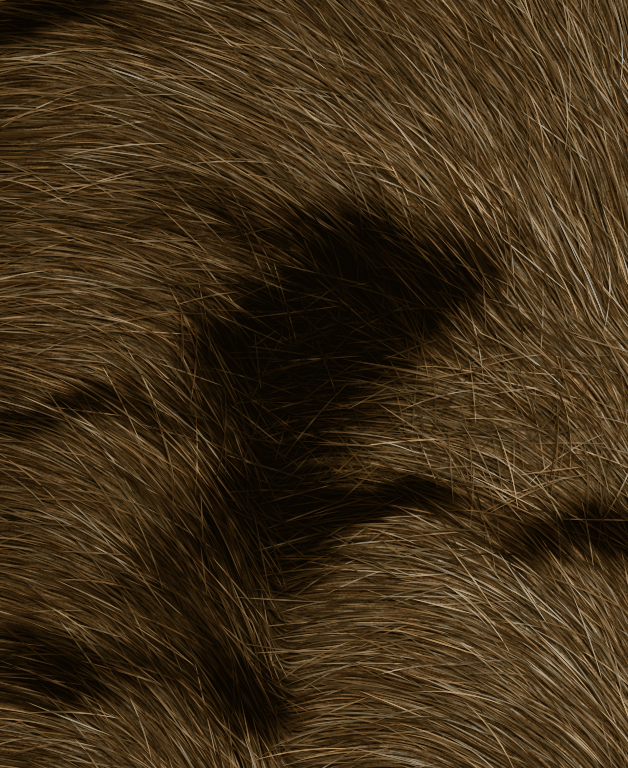
Give the GLSL for this texture, as a WebGL 1 fragment shader.

```glsl
precision highp float;
uniform vec2 u_resolution;

vec2 hash2(vec2 cell) {
  vec3 q = fract(cell.xyx * vec3(0.1031, 0.1030, 0.0973));
  q += dot(q, q.yzx + 33.33);
  return fract((q.xx + q.yz) * q.zy);
}

// Cellular dots: x is brightness, y is a signed tint
vec2 dots(vec2 p) {
  vec2 base = floor(p - 0.5);
  vec2 sum = vec2(0.0);
  for (int j = 0; j < 2; j++) {
    for (int i = 0; i < 2; i++) {
      vec2 cell = base + vec2(float(i), float(j));
      vec2 jitter = hash2(cell);
      float spot = 1.0 - smoothstep(0.0, 0.5, length(p - cell - jitter));
      sum += spot * (fract(jitter * 17.3) - vec2(0.0, 0.5));
    }
  }
  return sum;
}

// Lean of the grass: each tuft arcs over and falls to the right
float leanAngle(vec2 p) {
  float top = 0.05 - 1.6 * p.x;
  float left = -0.15 - 3.1 * p.x;
  float right = 0.2 - 2.9 * (p.x - 0.4);
  float lower = mix(left, right, smoothstep(0.33, 0.38, p.x + 0.08 * (p.y - 0.3)));
  float wave = 0.07 * sin(17.0 * p.x + 23.0 * p.y) + 0.05 * sin(41.0 * p.y - 29.0 * p.x + 2.0);
  return mix(lower, top, smoothstep(0.52, 0.62, p.y + 0.03 * sin(14.0 * p.x))) + wave;
}

vec2 flow(vec2 p) {
  float a = leanAngle(p);
  return vec2(cos(a), sin(a));
}

float hollow(vec2 p, vec2 center, vec2 radius) {
  vec2 d = (p - center) / radius;
  return exp(-dot(d, d));
}

// Dark hollows between the tufts
float hollows(vec2 p) {
  p += 0.014 * vec2(sin(31.0 * p.y + 9.0 * p.x), sin(27.0 * p.x - 11.0 * p.y));
  float s = 0.95 * hollow(p, vec2(0.53, 0.65), vec2(0.16, 0.075));
  s += hollow(p, vec2(0.39, 0.55), vec2(0.17, 0.10));
  s += 0.85 * hollow(p, vec2(0.36, 0.35), vec2(0.10, 0.14));
  s += 0.7 * hollow(p, vec2(0.06, 0.465), vec2(0.18, 0.035));
  s += 0.8 * hollow(p, vec2(0.06, 0.13), vec2(0.17, 0.06));
  s += 0.75 * hollow(p, vec2(0.32, 0.10), vec2(0.08, 0.08));
  s += 0.85 * hollow(p, vec2(0.50, 0.345), vec2(0.12, 0.035));
  s += 0.9 * hollow(p, vec2(0.77, 0.30), vec2(0.13, 0.045));
  s += 0.85 * hollow(p, vec2(0.02, 0.98), vec2(0.22, 0.04));
  s += 0.5 * hollow(p, vec2(0.30, 0.72), vec2(0.18, 0.04));
  s += 0.5 * hollow(p, vec2(0.22, 0.27), vec2(0.10, 0.09));
  return s;
}

void main() {
  float pixel = 1.0 / u_resolution.y;
  vec2 p = gl_FragCoord.xy * pixel;

  // Undergrowth: dots smeared along the lean
  vec2 ahead = p, behind = p;
  vec2 strand = vec2(0.0);
  float clump = 0.0;
  for (int i = 0; i < 14; i++) {
    ahead += 0.0018 * flow(ahead);
    behind -= 0.0018 * flow(behind);
    strand += (dots(ahead * 240.0) + dots(behind * 240.0)) / 28.0;
    clump += (dots(ahead * 55.0 + 5.0).x + dots(behind * 55.0 + 5.0).x) / 28.0;
  }
  float fine = clamp((strand.x - 0.118) / 0.045, -2.0, 2.5);
  float broad = clamp((clump - 0.118) / 0.09, -1.5, 2.0);
  float tint = strand.y / 0.03;

  float depth = min(hollows(p), 1.0) - 0.06 * broad;
  float light = 0.45 + 0.09 * smoothstep(0.3, 0.8, p.x) + 0.03 * sin(13.0 * p.y + 8.0 * p.x);
  light *= (0.85 + 0.15 * smoothstep(0.0, 0.1, p.x)) * (1.0 + 0.08 * broad);
  float tone = light * (1.0 - 0.87 * smoothstep(0.05, 0.9, depth)) * (0.66 + 0.24 * fine);

  // Long blades, spread wider in the main hollow and over the right-hand tuft
  for (int layer = 0; layer < 24; layer++) {
    float seed = float(layer);
    vec2 grid = p / 0.075 + 7.37 * seed;
    for (int j = -1; j <= 1; j++) {
      for (int i = -1; i <= 1; i++) {
        vec2 cell = floor(grid) + vec2(float(i), float(j));
        vec2 place = hash2(cell + 31.0 * seed);
        vec2 look = hash2(cell + 57.0 + 13.0 * seed);
        vec2 kind = hash2(cell + 91.0 + 17.0 * seed);
        vec2 d = (grid - cell - place) * 0.075;
        vec2 root = p - d;
        float spread = 0.38 + 0.8 * hollow(root, vec2(0.42, 0.52), vec2(0.17, 0.17))
                     + 0.9 * hollow(root, vec2(0.70, 0.43), vec2(0.2, 0.12));
        float turn = 2.0 * look.x - 1.0;
        float a = leanAngle(root) + spread * turn * (0.25 + 0.95 * turn * turn);
        vec2 q = vec2(dot(d, vec2(cos(a), sin(a))), dot(d, vec2(-sin(a), cos(a))));
        float taper = 1.0 - abs(q.x) / (0.03 + 0.04 * look.y);
        float offset = q.y + (1.2 + 2.6 * (kind.x - 0.5)) * q.x * q.x;
        float width = 0.0004 + 0.0006 * taper;
        float ends = smoothstep(0.0, 0.25, taper);
        float shadow = 1.0 - smoothstep(width, width + 0.003, abs(offset + 0.0018));
        float blade = 1.0 - smoothstep(width - 0.4 * pixel, width + 0.6 * pixel, abs(offset));
        float shade = smoothstep(0.1, 1.0, depth + 0.5 * (kind.x - 0.5));
        float bladeTone = light * (1.0 - 0.84 * shade) * (0.38 + 0.98 * kind.y) + 0.015;
        tone *= 1.0 - 0.15 * shadow * ends;
        blade *= ends * (0.65 + 0.35 * look.y);
        tone = mix(tone, bladeTone, blade);
        tint = mix(tint, 3.6 * (place.x - 0.48), blade);
      }
    }
  }

  // Dry straw ramp, shifted between rust and grey olive
  tone = clamp(tone, 0.035, 0.68);
  vec3 color = vec3(tone, tone * (0.57 + 0.5 * tone), 1.12 * tone * tone + 0.004);
  color *= 1.0 + clamp(tint, -2.0, 2.0) * vec3(-0.035, 0.015, 0.1);
  gl_FragColor = vec4(color, 1.0);
}
```
